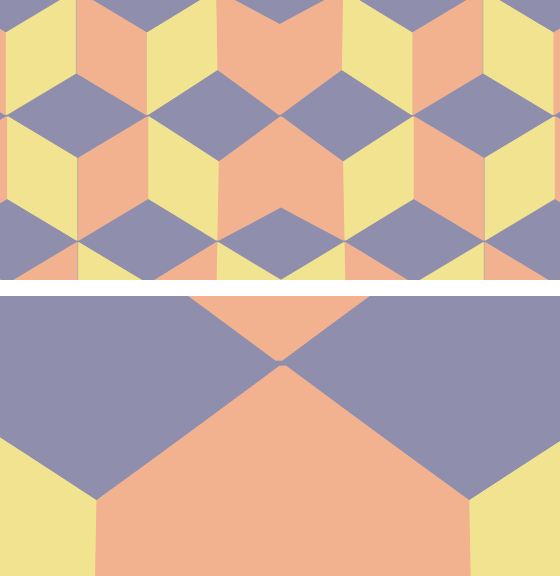
Top: the whole. Bottom: its middle third, enlarged.
Write a WebGL 1 fragment shader that draws this pattern.

```glsl
precision highp float;

uniform vec2 u_resolution;

const float ROW = 0.4487;

// Half height of the rhombus in column k, counted outward from the mirror axis
float rhombusHeight(float k, float rowDist) {
  if (k < 0.5) return rowDist > ROW ? 0.137 : 0.121;
  if (k < 1.5) return 0.163;
  return 0.151;
}

// Positive inside the rhombus; its tips join neighbours through a thin neck
float rhombus(float column, float k, float offset, float rowDist) {
  float extent = rhombusHeight(k, rowDist) * (1.0 - abs(column - k));
  return max(extent, 0.003) - abs(offset);
}

float coverage(float dist, float pixel) {
  return clamp(dist / pixel + 0.5, 0.0, 1.0);
}

void main() {
  float pixel = 1.0 / u_resolution.y;
  vec2 p = gl_FragCoord.xy * pixel;

  // Mirror both ways; the lower half is shifted slightly sideways
  float rowDist = abs(p.y - 0.5867);
  float axis = u_resolution.x * pixel * 0.5 + (p.y < 0.5867 ? 0.0034 : -0.0013);
  float d = abs(p.x - axis);

  // Column coordinate: the innermost column is narrower and leans
  float inner = 0.219 + 0.018 * rowDist;
  float column = clamp(d / inner, 0.0, 1.0)
               + clamp((d - inner) / (0.474 - inner), 0.0, 1.0)
               + max(d - 0.474, 0.0) / 0.252;

  // Side faces alternate by column and swap in the outer row
  float side = 0.25 * (0.5 - abs(mod(max(column, 0.5) + 0.5, 2.0) - 1.0));
  side *= rowDist < ROW ? 1.0 : -1.0;
  vec3 yellow = vec3(0.945, 0.89, 0.56);
  vec3 orange = vec3(0.953, 0.70, 0.56);
  vec3 color = mix(yellow, orange, coverage(side, pixel));

  // Faint seam along the third column edge
  float seam = 0.0017 - abs(column - 3.0) * 0.252;
  color = mix(color, vec3(0.67, 0.65, 0.67), 0.8 * coverage(seam, pixel));

  // Top faces: odd columns on the middle row, even columns on the outer rows
  float middle = rhombus(column, 2.0 * floor(column * 0.5) + 1.0, rowDist, rowDist);
  float outer = rhombus(column, 2.0 * floor(column * 0.5 + 0.5), rowDist - ROW, rowDist);
  color = mix(color, vec3(0.56, 0.56, 0.68), coverage(max(middle, outer), pixel));

  gl_FragColor = vec4(color, 1.0);
}
```
